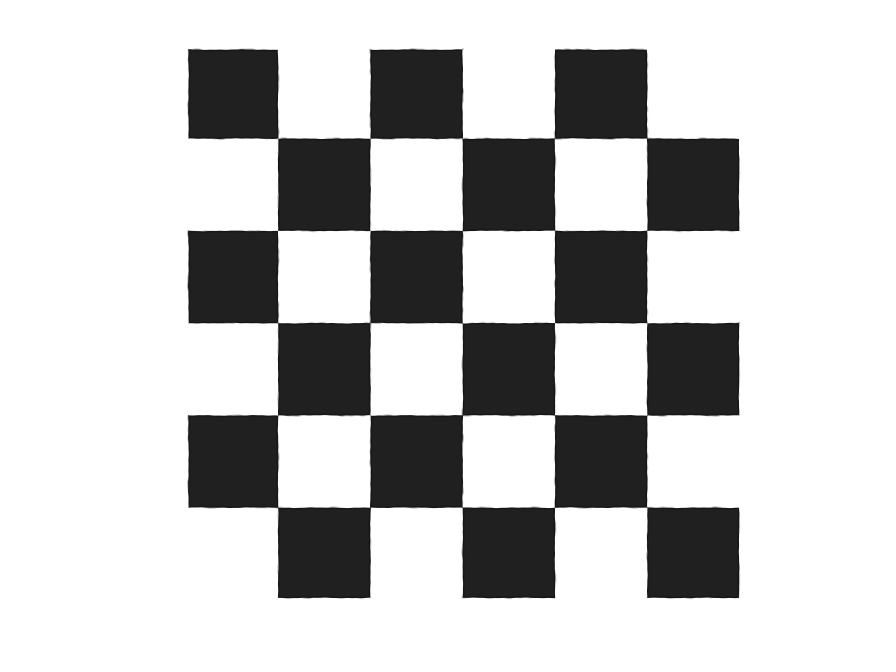
Reproduce this pattern procedurally as a Shadertoy shader.

```glsl
// Draws a six by six checkerboard of charcoal squares with slightly rough inked edges on white.

const vec3 PAPER = vec3(1.0);
const vec3 INK = vec3(0.124);
const vec3 RIM_INK = vec3(0.085);

// All lengths are fractions of the canvas height.
const float CELL = 0.1373;
const vec2 BOARD_CENTER = vec2(0.0219, 0.0191);
const vec2 BOARD_MIN = vec2(-0.4082, -0.4089);
const vec2 BOARD_MAX = vec2(0.4113, 0.4071);
const float ROUGHNESS = 0.0006;
const float RIM_WIDTH = 0.0022;
const float FRINGE_WIDTH = 0.0016;

float hash(vec2 p) {
    return fract(sin(dot(p, vec2(127.1, 311.7))) * 4375.85);
}

// Layered sines in -1..1, varying along one edge.
float waver(float t, float phase) {
    return 0.5 * sin(t * 75.0 + phase)
         + 0.3 * sin(t * 173.0 + phase * 2.3)
         + 0.2 * sin(t * 391.0 + phase * 3.7);
}

// Signed distance to an upright box whose four sides waver independently.
float roughBox(vec2 p, vec2 lo, vec2 hi, float seed, float amount) {
    vec2 low = lo - p + amount * vec2(waver(p.y, seed), waver(p.x, seed + 1.7));
    vec2 high = p - hi + amount * vec2(waver(p.y, seed + 3.1), waver(p.x, seed + 4.9));
    vec2 d = max(low, high);
    return max(d.x, d.y);
}

float coverage(float d, float pixel) {
    return clamp(0.5 - d / pixel, 0.0, 1.0);
}

// Inks one square: faint broken fringe, dark rim, then flat body.
vec3 inkSquare(vec3 color, vec2 p, vec2 cell, float pixel) {
    vec2 lo = max(cell * CELL, BOARD_MIN);
    vec2 hi = min((cell + 1.0) * CELL, BOARD_MAX);
    float seed = 6.2832 * hash(cell);
    float d = roughBox(p, lo, hi, seed, ROUGHNESS);

    float broken = smoothstep(0.1, 0.8, waver(p.x + p.y, seed + 2.0));
    float fringe = 0.3 * broken * coverage(d - FRINGE_WIDTH, pixel);
    color = mix(color, INK, fringe);

    float rim = smoothstep(-RIM_WIDTH - pixel, -RIM_WIDTH + pixel, d);
    return mix(color, mix(INK, RIM_INK, rim), coverage(d, pixel));
}

void mainImage(out vec4 fragColor, in vec2 fragCoord) {
    float pixel = 1.0 / iResolution.y;
    vec2 p = (fragCoord - 0.5 * iResolution.xy) * pixel - BOARD_CENTER;
    vec2 home = floor(p / CELL);
    vec3 color = PAPER;

    // Neighbours are included because rough edges may cross cell borders.
    for (int y = -1; y <= 1; y++) {
        for (int x = -1; x <= 1; x++) {
            vec2 cell = home + vec2(x, y);
            bool inside = all(greaterThanEqual(cell, vec2(-3.0)))
                       && all(lessThanEqual(cell, vec2(2.0)));
            bool inked = mod(cell.x + cell.y, 2.0) > 0.5;
            if (inside && inked) color = inkSquare(color, p, cell, pixel);
        }
    }
    fragColor = vec4(color, 1.0);
}
```
